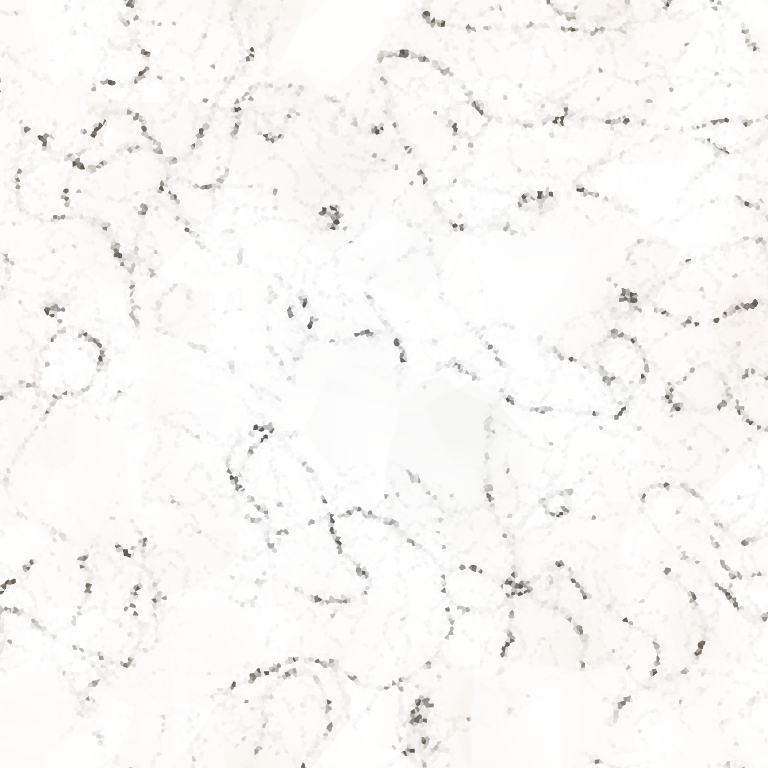
Write a WebGL 1 fragment shader that draws this texture.

```glsl
precision highp float;
// White marble: pale angular facets and soft clouds under broken grey veins.
// The veins are noise contours sampled once per tiny Voronoi grain, so each
// vein breaks up into a chain of flat, angular crystals.
uniform vec2 u_resolution;

vec2 hash2(vec2 p) {
  vec3 q = fract(p.xyx * vec3(0.1031, 0.1030, 0.0973));
  q += dot(q, q.yzx + 33.33);
  return fract((q.xx + q.yz) * q.zy);
}

float cornerSlope(vec2 cell, vec2 offset) {
  float angle = 6.2832 * hash2(cell + 57.0).x;
  return dot(vec2(cos(angle), sin(angle)), offset);
}

float gradientNoise(vec2 p) {
  vec2 i = floor(p), f = fract(p);
  vec2 u = f * f * f * (f * (f * 6.0 - 15.0) + 10.0);
  vec2 e = vec2(1.0, 0.0);
  return mix(mix(cornerSlope(i, f), cornerSlope(i + e, f - e), u.x),
             mix(cornerSlope(i + e.yx, f - e.yx), cornerSlope(i + 1.0, f - 1.0), u.x), u.y);
}

// Ids of the two nearest Voronoi cells; returns the distance to their border.
float voronoi(vec2 p, out vec2 nearId, out vec2 nextId) {
  float nearD = 100.0, nextD = 100.0;
  nearId = nextId = floor(p);
  for (int y = -1; y <= 1; y++) {
    for (int x = -1; x <= 1; x++) {
      vec2 id = floor(p) + vec2(float(x), float(y));
      vec2 d = id + hash2(id) - p;
      float dd = dot(d, d);
      if (dd < nearD) {
        nextD = nearD; nextId = nearId;
        nearD = dd; nearId = id;
      } else if (dd < nextD) {
        nextD = dd; nextId = id;
      }
    }
  }
  vec2 gap = nextId + hash2(nextId) - nearId - hash2(nearId);
  return 0.5 * (nextD - nearD) / max(length(gap), 0.001);
}

// Share of the second cell in the blend across a border.
float borderBlend(float edge, float width) {
  return 0.5 - 0.5 * clamp(edge / width, 0.0, 1.0);
}

// Approximate canvas distance to a noise contour.
float veinDistance(vec2 p, float scale, float level) {
  vec2 q = p * scale, e = vec2(0.04, 0.0);
  float f = gradientNoise(q);
  vec2 slope = vec2(gradientNoise(q + e) - f, gradientNoise(q + e.yx) - f) / e.x;
  return abs(f - level) / (scale * max(length(slope), 0.6));
}

// Darkness of one grain, constant over its whole cell.
float grainInk(vec2 id, float scale) {
  vec2 c = (id + hash2(id)) / scale;
  vec2 r = hash2(id + 211.0);
  vec2 w = c + 0.014 * vec2(gradientNoise(c * 15.0), gradientNoise(c * 15.0 + 31.7));
  w += 0.007 * vec2(gradientNoise(c * 45.0 + 9.2), gradientNoise(c * 45.0 + 61.4));
  float zone = smoothstep(-0.3, -0.08, gradientNoise(c * 5.0 + 7.3));
  float bold = min(veinDistance(w + 2.6, 5.5, 0.10), veinDistance(w + 19.3, 8.0, 0.14));
  float fine = min(veinDistance(w + 5.1, 13.0, 0.06), veinDistance(w + 41.2, 22.0, 0.08));
  float runs = smoothstep(-0.05, 0.14, gradientNoise(c * 39.0 + 3.4));
  float chain = 1.0 - smoothstep(0.002, 0.0038, bold);
  float thread = 1.0 - smoothstep(0.0008, 0.0025, fine);
  float ink = chain * (0.05 + runs * pow(r.x, 1.2));
  ink += thread * (0.02 + 0.06 * r.x + 0.5 * runs * smoothstep(0.87, 1.0, r.y));
  ink += 0.1 * r.y * r.y * r.y * exp(-bold / 0.01);
  return zone * min(ink, 1.0);
}

// Tint of one flat facet, fading across it in its own direction.
float facetTint(vec2 id, vec2 q) {
  vec2 r = hash2(id + 83.0);
  vec2 dir = vec2(cos(6.2832 * r.y), sin(6.2832 * r.y));
  float fade = smoothstep(-0.6, 0.35, dot(q - id - hash2(id), dir));
  return smoothstep(0.3, 0.9, r.x) * fade;
}

void main() {
  float px = 1.0 / min(u_resolution.x, u_resolution.y);
  vec2 p = gl_FragCoord.xy * px;
  vec2 a, b;

  // Large and small facets
  vec2 q = p * 6.0 + 0.1 * gradientNoise(p * 13.0);
  float blend = borderBlend(voronoi(q, a, b), 6.0 * px);
  float tint = 0.65 * mix(facetTint(a, q), facetTint(b, q), blend);
  float veined = mix(smoothstep(0.05, 0.15, hash2(a + 83.0).x),
                     smoothstep(0.05, 0.15, hash2(b + 83.0).x), blend);
  q = p * 10.0 + 23.0;
  blend = borderBlend(voronoi(q, a, b), 10.0 * px);
  tint += 0.45 * mix(facetTint(a, q), facetTint(b, q), blend);

  // Clouds, cool in the middle and warm towards the rim
  float cloud = gradientNoise(p * 3.6 + 11.0) + 0.5 * gradientNoise(p * 8.5 + 4.0);
  tint += 0.5 * smoothstep(0.0, 0.55, cloud);
  float warmth = smoothstep(0.1, 0.5, length(p - 0.5 * u_resolution * px));
  vec3 shadow = mix(vec3(0.972, 0.97, 0.968), vec3(0.984, 0.968, 0.953), warmth);
  vec3 color = mix(vec3(1.0, 0.999, 0.998), shadow, min(tint, 1.2));

  // Crystal grains along the veins
  float scale = 200.0;
  blend = borderBlend(voronoi(p * scale, a, b), 0.5 * scale * px);
  float ink = mix(grainInk(a, scale), grainInk(b, scale), blend);
  vec3 veinColor = mix(vec3(0.36, 0.36, 0.36), vec3(0.39, 0.36, 0.32), warmth);
  color = mix(color, veinColor, ink * mix(0.2, 1.0, veined));
  gl_FragColor = vec4(color, 1.0);
}
```
